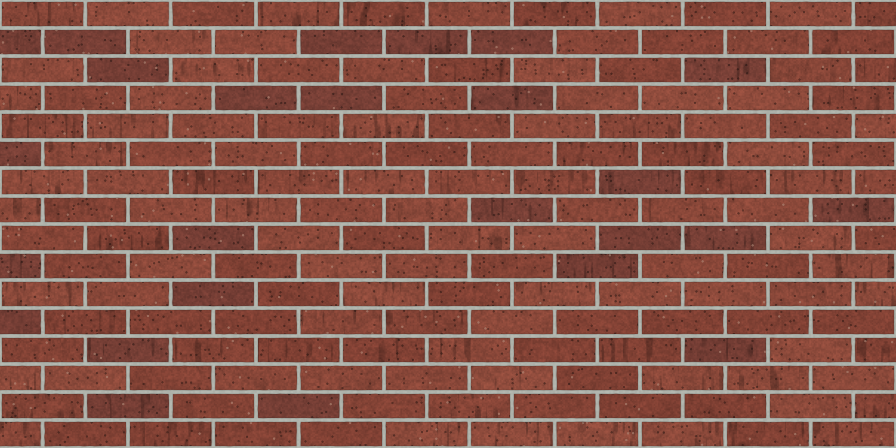
Reproduce this texture procedurally as a Shadertoy shader.

```glsl
// Red brick wall in running bond: 16 courses, 10.5 bricks across, pale grey mortar.

float hash(vec2 p) {
    vec3 q = fract(p.xyx * vec3(0.1031, 0.1030, 0.0973));
    q += dot(q, q.yzx + 33.33);
    return fract((q.x + q.y) * q.z);
}

float noise(vec2 p) {
    vec2 i = floor(p), f = fract(p);
    f = f * f * (3.0 - 2.0 * f);
    return mix(mix(hash(i), hash(i + vec2(1, 0)), f.x),
               mix(hash(i + vec2(0, 1)), hash(i + vec2(1, 1)), f.x), f.y);
}

// Round spots scattered one per grid cell, present in a fraction of the cells
float spots(vec2 p, float amount, float radius) {
    vec2 cell = floor(p);
    vec2 center = 0.3 + 0.4 * vec2(hash(cell + 17.0), hash(cell + 43.0));
    float present = step(1.0 - amount, hash(cell + 71.0));
    return present * smoothstep(radius, radius * 0.4, length(fract(p) - center));
}

vec3 brickColor(vec2 p, vec2 id) {
    float tone = hash(id + 5.0), kind = hash(id + 29.0);
    vec3 color = mix(vec3(0.50, 0.25, 0.20), vec3(0.56, 0.295, 0.235), tone);

    // Occasional bricks fired darker and more purple
    color = mix(color, vec3(0.44, 0.235, 0.205), 0.75 * step(0.86, kind));

    // Broad mottling and sandy grain
    vec2 q = p + id * 7.3;
    float mottle = noise(q * vec2(1.6, 2.5)) - 0.5;
    float grain = noise(q * 9.0) + noise(q * 19.0) - 1.0;
    color *= 1.0 + 0.08 * mottle + 0.15 * grain;

    // Vertical drag marks, stronger on some bricks
    float drag = smoothstep(0.68, 0.9, noise(q * vec2(8.0, 1.3)));
    color *= 1.0 - 0.22 * drag * smoothstep(0.3, 0.8, hash(id + 61.0));

    // Dark pits and pale flecks
    color *= 1.0 - 0.35 * spots(q * 6.0, 0.13, 0.35);
    return mix(color, vec3(0.70, 0.54, 0.47), 0.6 * spots(q * 5.0 + 3.0, 0.025, 0.3));
}

void mainImage(out vec4 fragColor, in vec2 fragCoord) {
    // One unit is the height of a course
    vec2 p = fragCoord / iResolution.xy * vec2(32.0, 16.0);
    float pixel = 16.0 / iResolution.y;
    vec2 size = vec2(32.0 / 10.5, 1.0);

    // Every second course shifts by half a brick
    float course = floor(p.y);
    float shift = 0.5 * mod(course + 1.0, 2.0);
    vec2 grid = vec2(p.x / size.x + shift, p.y);
    vec2 id = floor(grid);
    vec2 local = (fract(grid) - 0.5) * size;

    // Signed distance to the slightly uneven brick edge
    vec2 edge = abs(local) - (0.5 * size - 0.07);
    float d = length(max(edge + 0.03, 0.0)) + min(max(edge.x, edge.y) + 0.03, 0.0) - 0.03;
    d += 0.022 * (noise(p * 5.0) - 0.5);

    // Mortar, shaded where it meets the brick
    vec3 mortar = vec3(0.69, 0.705, 0.675) * (0.97 + 0.07 * noise(p * 14.0));
    mortar *= mix(0.86, 1.0, smoothstep(0.0, 0.05, d));

    vec3 brick = brickColor(p, id);
    brick *= mix(0.9, 1.0, smoothstep(0.0, 0.06, -d));

    float cover = smoothstep(0.5 * pixel, -0.5 * pixel, d);
    fragColor = vec4(mix(mortar, brick, cover), 1.0);
}
```
